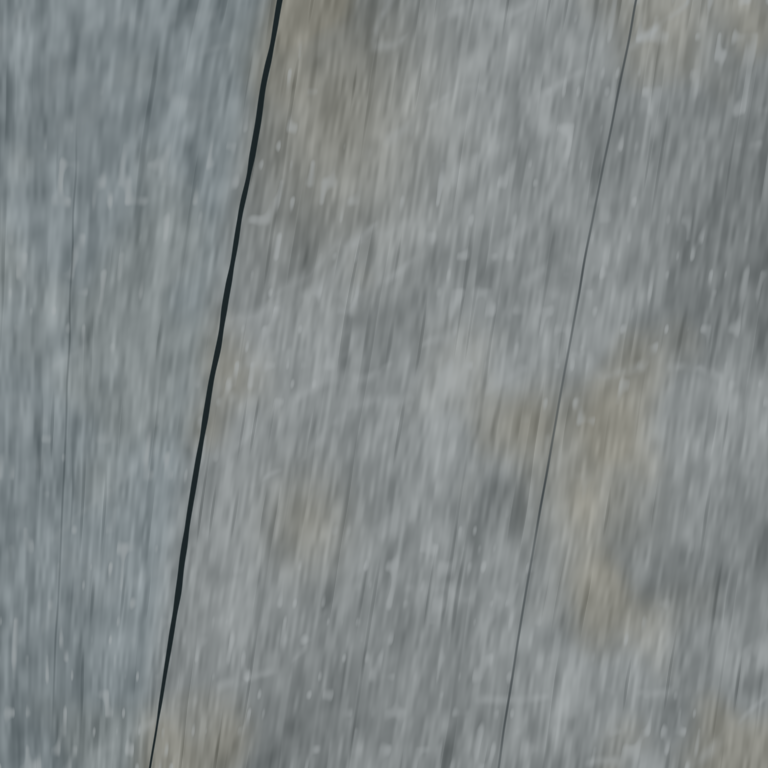
This texture is drawn by a Shadertoy shader. Its source:

```glsl
const vec3 STONE = vec3(0.505, 0.526, 0.529);
const vec3 SLATE_SHIFT = vec3(-0.030, -0.014, -0.003);
const vec3 WARM_SHIFT = vec3(0.026, 0.006, -0.026);
const vec3 PALE = vec3(0.66, 0.68, 0.685);
const vec3 GAP = vec3(0.09, 0.125, 0.135);
const vec3 HAIRLINE = vec3(0.25, 0.275, 0.285);

float hash(vec2 cell) {
    uvec2 q = uvec2(ivec2(cell)) * uvec2(1597334673u, 3812015801u);
    uint n = (q.x ^ q.y) * 1597334673u;
    n = (n ^ (n >> 15)) * 2246822519u;
    return float((n ^ (n >> 13)) >> 8) / 16777216.0;
}

float noise(vec2 p) {
    vec2 i = floor(p), f = fract(p);
    f = f * f * (3.0 - 2.0 * f);
    float low = mix(hash(i), hash(i + vec2(1, 0)), f.x);
    float high = mix(hash(i + vec2(0, 1)), hash(i + vec2(1, 1)), f.x);
    return mix(low, high, f.y);
}

float fbm(vec2 p, int octaves) {
    float sum = 0.0, weight = 0.5, total = 0.0;
    for (int i = 0; i < octaves; i++) {
        sum += weight * noise(p);
        total += weight;
        p = mat2(1.6, 1.2, -1.2, 1.6) * p + 17.3;
        weight *= 0.55;
    }
    return sum / total;
}

// Signed noise stretched along the grain
float streaks(vec2 grain, vec2 frequency, float seed) {
    return noise(grain * frequency + seed) - 0.5;
}

// Sparse bright or dark marks left above a threshold
float marks(vec2 grain, vec2 frequency, float seed, float level) {
    return smoothstep(level, 1.0, noise(grain * frequency + seed));
}

// Horizontal distance from a slightly bowed, steep line
float seamOffset(vec2 p, float base, float slope, float bow) {
    float wobble = 0.003 * (noise(vec2(p.y * 18.0, base * 90.0)) - 0.5);
    return p.x - base - slope * p.y - bow * p.y * p.y - wobble;
}

float lineMask(float offset, float halfWidth, float soft) {
    return 1.0 - smoothstep(halfWidth - soft, halfWidth + soft, abs(offset));
}

float spot(vec2 p, vec2 centre, vec2 radius) {
    vec2 d = (p - centre) / radius;
    return exp(-dot(d, d));
}

void mainImage(out vec4 fragColor, in vec2 fragCoord) {
    vec2 p = fragCoord / iResolution.xy;
    float soft = max(0.0013, 0.7 / iResolution.y);

    // Grain fans from upright on the left to leaning on the right
    float lean = mix(0.025, 0.155, smoothstep(0.0, 0.32, p.x));
    vec2 grain = vec2(p.x - lean * (p.y - 0.5), p.y);
    grain.x += 0.006 * (fbm(p * 7.0, 2) - 0.5);

    float gapOffset = seamOffset(p, 0.196, 0.150, 0.019);
    float hairOffset = seamOffset(p, 0.648, 0.155, 0.026);
    float leftPlank = 1.0 - smoothstep(-0.04, 0.01, gapOffset);

    // Cloudy mineral patches, drawn out along a rising diagonal
    vec2 diagonal = mat2(0.82, -0.57, 0.57, 0.82) * p;
    float clouds = fbm(diagonal * vec2(4.5, 8.0) + 3.7, 5) - 0.5;
    float mottling = fbm(grain * vec2(34.0, 17.0) + 41.0, 3) - 0.5;
    float light = 0.20 * clouds + 0.11 * mottling;

    // Fine and long fibres
    float coarseFibre = streaks(grain, vec2(105.0, 15.0), 11.0);
    float fineFibre = streaks(grain, vec2(215.0, 36.0), 29.0);
    float longFibre = streaks(grain, vec2(120.0, 3.0), 63.0);
    float broadFibre = streaks(grain, vec2(24.0, 2.0), 87.0);
    light += 0.050 * coarseFibre + 0.085 * fineFibre;
    light += mix(0.035, 0.075, leftPlank) * longFibre + 0.035 * broadFibre;

    // Plank tint and warm stains
    vec3 color = STONE + light + SLATE_SHIFT * leftPlank;
    float stain = smoothstep(0.52, 0.72, fbm(p * vec2(5.0, 4.0) + 71.0, 3));
    stain += 0.9 * spot(p, vec2(0.43, 0.86), vec2(0.12, 0.17));
    stain += 0.9 * spot(p, vec2(0.77, 0.37), vec2(0.07, 0.09));
    stain += 0.8 * spot(p, vec2(0.40, 0.32), vec2(0.05, 0.06));
    color += WARM_SHIFT * min(stain, 1.2) * (1.0 - 0.7 * leftPlank);
    color -= 0.045 * spot(p, vec2(0.97, 0.78), vec2(0.11, 0.17));

    // Pale broken veins and flecks
    float ridge = abs(fbm(diagonal * vec2(2.6, 6.0) + 23.0, 3) - 0.5);
    float breakup = smoothstep(0.38, 0.68, fbm(grain * vec2(40.0, 22.0), 3));
    float vein = (1.0 - smoothstep(0.0, 0.035, ridge)) * breakup;
    float bend = 0.57 + 0.13 * smoothstep(0.27, 0.50, p.x);
    float ledge = lineMask(p.y - bend - 0.03 * mottling, 0.004, 0.014);
    ledge *= smoothstep(0.27, 0.32, p.x) * (1.0 - smoothstep(0.50, 0.58, p.x));
    float fleckZone = smoothstep(0.44, 0.62, fbm(p * 8.0 + 5.0, 2));
    float fleck = marks(grain, vec2(105.0, 42.0), 97.0, 0.72) * fleckZone;
    float paleness = (0.32 * vein + 0.28 * ledge) * (1.0 - 0.6 * leftPlank);
    color = mix(color, PALE, clamp(paleness + 0.55 * fleck, 0.0, 0.8));

    // Short dark splits
    float split = marks(grain, vec2(130.0, 9.0), 131.0, 0.76);
    color -= 0.075 * split;

    // Faint cracks in the left plank
    float reach = smoothstep(0.02, 0.15, p.y) * (1.0 - smoothstep(0.72, 0.88, p.y));
    float faint = lineMask(seamOffset(p, 0.066, 0.042, 0.0), 0.0012, soft);
    color -= 0.085 * faint * reach;

    // Open seam, narrowing toward its lower end, and hairline seam
    float taper = mix(0.0012, 0.0034, smoothstep(0.0, 0.25, p.y));
    taper *= 0.8 + 0.4 * noise(vec2(p.y * 35.0, 7.0));
    color -= 0.05 * exp(-abs(gapOffset) * 110.0);
    color = mix(color, GAP, 0.95 * lineMask(gapOffset, taper, soft));
    float hairDepth = mix(0.45, 0.95, noise(vec2(p.y * 14.0, 53.0)));
    color -= 0.03 * exp(-abs(hairOffset) * 140.0);
    color = mix(color, HAIRLINE, hairDepth * lineMask(hairOffset, 0.0014, soft));

    fragColor = vec4(clamp(color, 0.0, 1.0), 1.0);
}
```
